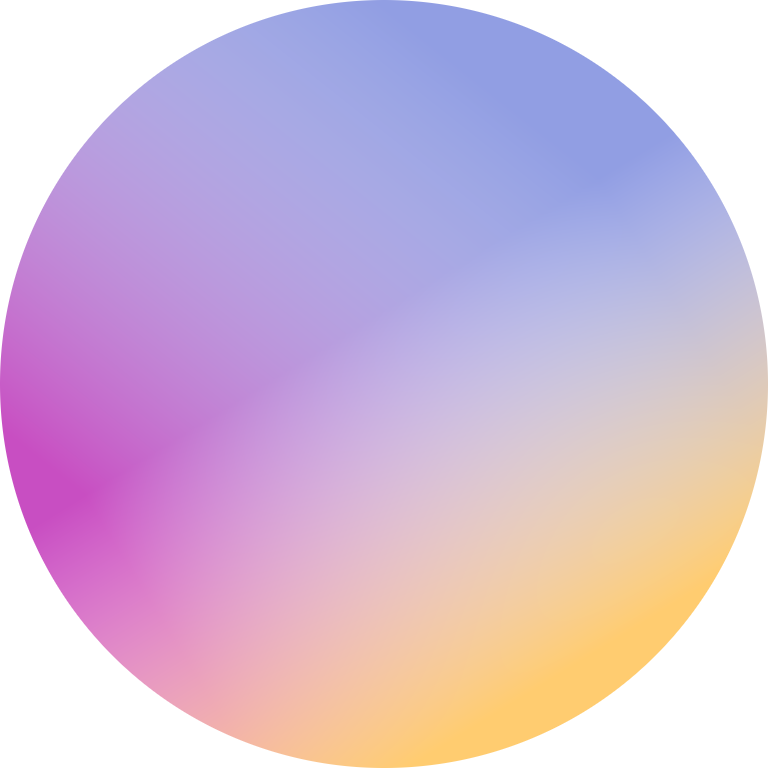
Give the GLSL for this background, as a WebGL 1 fragment shader.

```glsl
precision highp float;

uniform vec2 u_resolution;

// Blend of two colours, lifted by a tint halfway between them
vec3 liftedMix(vec3 a, vec3 b, vec3 lift, float t) {
  return mix(a, b, t) + 4.0 * t * (1.0 - t) * lift;
}

void main() {
  float size = min(u_resolution.x, u_resolution.y);
  vec2 p = (gl_FragCoord.xy - 0.5 * u_resolution) / size + 0.5;

  vec3 magenta = vec3(0.785, 0.305, 0.76);
  vec3 blue = vec3(0.57, 0.62, 0.89);
  vec3 amber = vec3(1.0, 0.80, 0.44);

  // Diagonal crease running from the magenta pole to the blue pole
  vec2 magentaPole = vec2(0.11, 0.355);
  vec2 crease = vec2(0.78, 0.767) - magentaPole;
  vec2 axis = normalize(crease);
  vec2 offset = p - magentaPole;
  float along = dot(offset, axis);
  float below = dot(offset, vec2(axis.y, -axis.x));

  // Cool ramp, sheared on the upper side of the crease
  float cool = clamp((along - 0.364 * min(below, 0.0)) / length(crease), 0.0, 1.0);
  vec3 color = liftedMix(magenta, blue, vec3(0.04, 0.16, 0.05), cool);

  // Warm ramp falling away from the crease
  float warm = clamp(below / 0.522, 0.0, 1.0);
  color = liftedMix(color, amber, vec3(0.02, 0.06, 0.15), warm);

  // Disc on white
  float edge = length(p - 0.5) - 0.5;
  float disc = clamp(0.5 - edge * size, 0.0, 1.0);
  gl_FragColor = vec4(mix(vec3(1.0), color, disc), 1.0);
}
```
